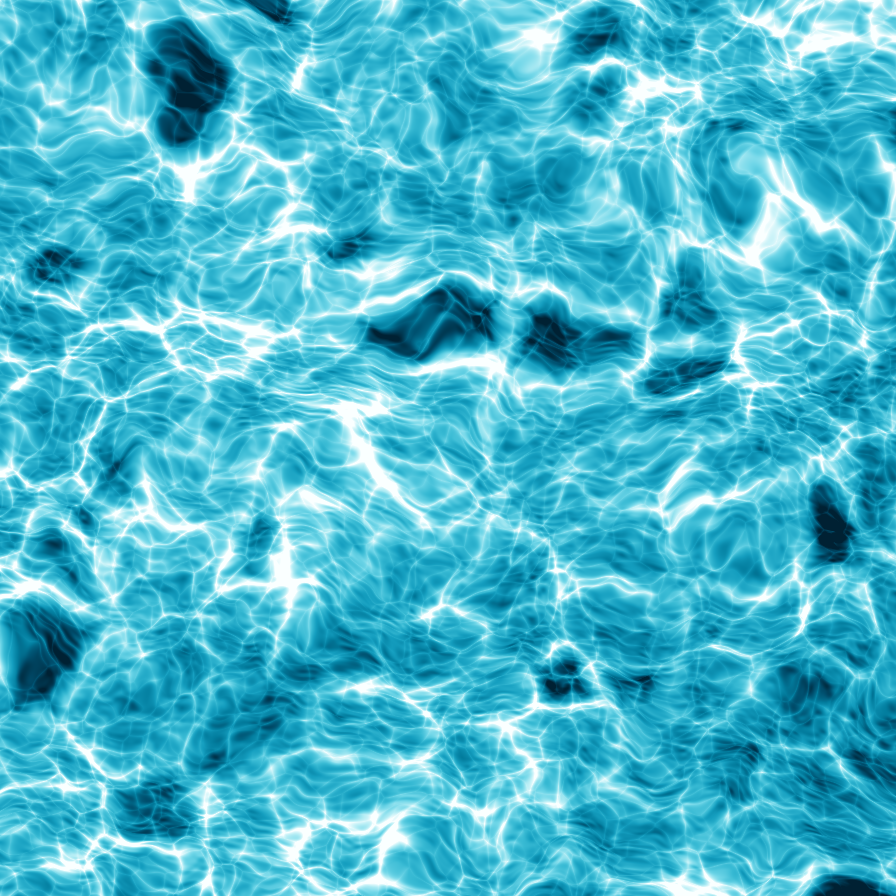
Give the GLSL for this texture, as a three.js fragment shader.

```glsl
// Sunlit turquoise water with a web of white foam, fine ripples and dark pockets.
varying vec2 vUv;

#define ABYSS vec3(0.00, 0.13, 0.20)
#define DEEP vec3(0.00, 0.30, 0.42)
#define TEAL vec3(0.01, 0.49, 0.62)
#define OCEAN vec3(0.08, 0.62, 0.75)
#define TURQUOISE vec3(0.22, 0.73, 0.83)
#define AQUA vec3(0.44, 0.84, 0.91)
#define FOAM vec3(0.71, 0.93, 0.96)
#define GLINT vec3(0.98, 1.00, 1.00)
#define CELLS vec2(9.0, 12.0)
#define WARP 0.13
#define RIPPLE 1.0
#define CONTRAST 1.37

float hash(vec2 p) {
  return fract(sin(dot(p, vec2(127.1, 311.7))) * 43758.5453);
}

float noise(vec2 p) {
  vec2 i = floor(p);
  vec2 f = fract(p);
  f = f * f * (3.0 - 2.0 * f);
  float low = mix(hash(i), hash(i + vec2(1.0, 0.0)), f.x);
  float high = mix(hash(i + vec2(0.0, 1.0)), hash(i + 1.0), f.x);
  return mix(low, high, f.y);
}

float fbm(vec2 p) {
  float sum = 0.0;
  float amp = 0.533;
  for (int i = 0; i < 4; i++) {
    sum += amp * noise(p);
    p = mat2(1.6, 1.2, -1.2, 1.6) * p + 7.3;
    amp *= 0.5;
  }
  return sum;
}

// x: gap between the two nearest cell centres (0 on a border), y: cell id
vec2 cells(vec2 p) {
  vec2 base = floor(p);
  float nearest = 8.0;
  float second = 8.0;
  float id = 0.0;
  for (int y = -1; y <= 1; y++) {
    for (int x = -1; x <= 1; x++) {
      vec2 cell = base + vec2(float(x), float(y));
      vec2 jitter = vec2(hash(cell), hash(cell + 53.7));
      float d = distance(p, cell + 0.5 + 0.88 * (jitter - 0.5));
      if (d < nearest) {
        second = nearest;
        nearest = d;
        id = hash(cell + 91.3);
      } else {
        second = min(second, d);
      }
    }
  }
  return vec2(second - nearest, id);
}

float ridge(vec2 p) {
  return 1.0 - abs(2.0 * noise(p) - 1.0);
}

// Even ramp from the darkest pocket to the brightest glint
vec3 waterColor(float level) {
  vec3 c = mix(ABYSS, DEEP, clamp(level + 1.0, 0.0, 1.0));
  c = mix(c, TEAL, clamp(level, 0.0, 1.0));
  c = mix(c, OCEAN, clamp(level - 1.0, 0.0, 1.0));
  c = mix(c, TURQUOISE, clamp(level - 2.0, 0.0, 1.0));
  c = mix(c, AQUA, clamp(level - 3.0, 0.0, 1.0));
  c = mix(c, FOAM, clamp(level - 4.0, 0.0, 1.0));
  return mix(c, GLINT, clamp(level - 5.0, 0.0, 1.0));
}

void main() {
  // Bend the surface so that cell borders become wavy threads
  vec2 bend = vec2(fbm(vUv * 6.0), fbm(vUv * 6.0 + 17.0)) - 0.5;
  vec2 p = vUv + WARP * bend;

  float swell = fbm(vUv * 4.0 + 31.0) - 0.5;
  float patches = fbm(p * vec2(12.0, 17.0) + 5.0);

  // Foam network in three sizes
  vec2 large = cells(p * CELLS);
  float medium = cells(p * CELLS * 2.1 + 13.0).x;
  float small = cells((p + 0.03 * bend.yx) * CELLS * 4.3 + 29.0).x;
  float glow = exp(-5.0 * large.x);
  float thread = exp(-16.0 * large.x);
  float web = exp(-9.0 * medium);
  float lace = exp(-6.0 * small);
  float knots = thread * smoothstep(0.48, 0.72, patches);

  // Dark openings in some of the large cells
  float pocket = smoothstep(0.1, 0.55, large.x) * smoothstep(0.6, 1.0, large.y);

  // Fine slanted ripples
  vec2 s = vec2(p.x, p.y + 0.25 * p.x);
  float ripples = 0.9 * (ridge(s * vec2(34.0, 105.0)) - 0.66)
    + 1.0 * (noise(s * vec2(85.0, 215.0) + 3.0) - 0.5);

  float light = 1.5 * (glow - 0.36) + 1.2 * (web - 0.25) * (0.4 + 1.2 * patches)
    + 0.6 * (lace - 0.35) + 1.3 * knots - 2.2 * pocket
    + 2.6 * swell + 2.8 * (patches - 0.5) + RIPPLE * ripples + 0.08;

  gl_FragColor = vec4(waterColor(3.0 + CONTRAST * light), 1.0);
}
```
